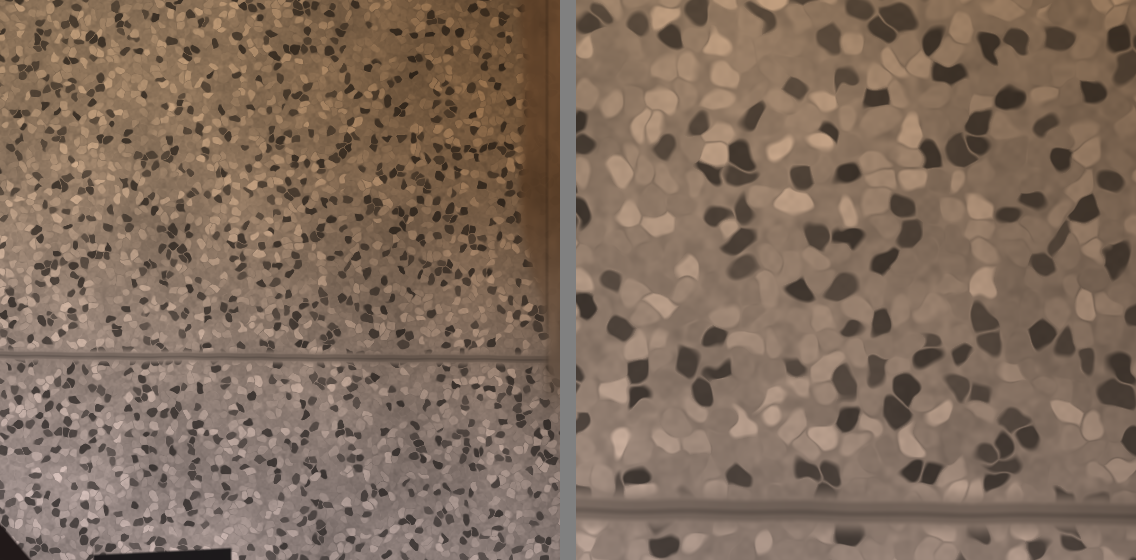
Left, the full canvas; right, a detail of the centre.
A Shadertoy shader for this texture:

```glsl
// Worn terrazzo floor: oval stone chips scattered on a jittered grid in soft mortar,
// crossed by a narrow seam, with a plain brown border at the right and dark
// objects at the lower edge. Light shifts from cool grey below to warm brown above.

vec3 hash3(vec2 p) {
    vec3 q = fract(p.xyx * vec3(0.1031, 0.1030, 0.0973));
    q += dot(q, q.yxz + 33.33);
    return fract((q.xxy + q.yzz) * q.zyx);
}

float noise(vec2 p) {
    vec2 i = floor(p), f = fract(p);
    f = f * f * (3.0 - 2.0 * f);
    float low = mix(hash3(i).x, hash3(i + vec2(1, 0)).x, f.x);
    float high = mix(hash3(i + vec2(0, 1)).x, hash3(i + vec2(1, 1)).x, f.x);
    return mix(low, high, f.y);
}

float fbm(vec2 p) {
    float sum = 0.0, gain = 0.5;
    for (int i = 0; i < 4; i++) {
        sum += gain * noise(p);
        p = p * 2.03 + 17.3;
        gain *= 0.5;
    }
    return sum;
}

// Brightness of the stones, relative to the light falling on the floor
float terrazzo(vec2 uv) {
    vec2 p = uv * 63.0 + 0.35 * vec2(noise(uv * 110.0), noise(uv * 110.0 + 40.0));
    vec2 cell = floor(p), nearestCell = cell;
    float nearest = 9.0, second = 9.0;
    for (int y = -2; y <= 2; y++)
    for (int x = -2; x <= 2; x++) {
        vec2 id = cell + vec2(x, y);
        vec3 rnd = hash3(id);
        vec2 d = p - id - 0.1 - 0.8 * rnd.xy;
        float angle = 6.2832 * rnd.z;
        d = mat2(cos(angle), sin(angle), -sin(angle), cos(angle)) * d;
        float dist = length(d * vec2(0.83, 1.25));
        if (dist < nearest) {
            second = nearest;
            nearest = dist;
            nearestCell = id;
        } else {
            second = min(second, dist);
        }
    }
    vec3 kind = hash3(nearestCell + 211.0);
    float darkShare = 0.14 + 0.24 * noise(nearestCell * 0.16);
    float isDark = step(kind.x, darkShare);
    float stone = mix(0.90 + 0.36 * kind.y * kind.y, 0.40 + 0.2 * kind.y, isDark);
    float radius = 0.43 + 0.2 * kind.z;
    float chip = smoothstep(-0.12, 0.12, radius - nearest);
    chip *= smoothstep(-0.05, 0.2, second - nearest);
    float mortar = 0.84 + 0.16 * noise(uv * 150.0);
    return mix(mortar, stone, chip);
}

void mainImage(out vec4 fragColor, in vec2 fragCoord) {
    vec2 uv = fragCoord / iResolution.xy;
    float cloud = fbm(uv * 7.0) - 0.47;

    // Uneven light across the floor
    vec3 coolLight = mix(vec3(0.62, 0.56, 0.545), vec3(0.57, 0.51, 0.49), uv.x);
    vec3 warmLight = mix(vec3(0.60, 0.49, 0.38), vec3(0.45, 0.335, 0.225), smoothstep(0.2, 1.0, uv.x));
    vec3 light = mix(coolLight, warmLight, smoothstep(0.08, 0.95, uv.y + 0.12 * uv.x));
    light *= 1.0 + 0.35 * cloud;

    // Chips fade into mortar beside the seam
    float seamY = 0.366 - 0.008 * uv.x + 0.002 * (noise(uv * 30.0) - 0.5);
    float seamDist = abs(uv.y - seamY);
    float stones = mix(0.9, terrazzo(uv), smoothstep(0.004, 0.017, seamDist));
    vec3 color = light * stones * (0.97 + 0.06 * noise(uv * 260.0));

    // Seam with a darker groove along its middle
    float seam = 1.0 - smoothstep(0.004, 0.008, seamDist);
    float groove = 1.0 - smoothstep(0.0, 0.003, abs(uv.y - seamY + 0.001));
    color = mix(color, light * (0.74 - 0.12 * groove), seam * 0.9);

    // Smeared border and the wall foot at the right
    float borderX = mix(0.985, 0.932, smoothstep(0.36, 0.62, uv.y)) + 0.05 * cloud;
    float border = smoothstep(-0.012, 0.014, uv.x - borderX) * smoothstep(0.25, 0.36, uv.y);
    vec3 brown = mix(vec3(0.42, 0.34, 0.28), vec3(0.37, 0.255, 0.16), smoothstep(0.3, 0.7, uv.y));
    brown *= 0.96 + 0.5 * cloud + 0.1 * noise(uv * vec2(90.0, 30.0));
    float wallFoot = smoothstep(0.974, 0.98, uv.x);
    float crease = 1.0 - smoothstep(0.0, 0.005, abs(uv.x - 0.977));
    brown *= 1.0 + 0.06 * wallFoot - 0.16 * crease;
    color = mix(color, brown, border * 0.94);

    // Dark objects: a slanted corner and a low bar
    float corner = uv.x + 0.85 * uv.y - 0.055;
    color = mix(color, vec3(0.13, 0.10, 0.10), 1.0 - smoothstep(-0.004, 0.004, corner));
    vec2 bar = abs(uv - vec2(0.29, -0.02)) - vec2(0.12, 0.032 + 0.05 * (uv.x - 0.29));
    float barDist = length(max(bar, 0.0)) + min(max(bar.x, bar.y), 0.0);
    color = mix(color, vec3(0.11, 0.10, 0.105), 1.0 - smoothstep(0.0, 0.006, barDist));

    fragColor = vec4(color, 1.0);
}
```
